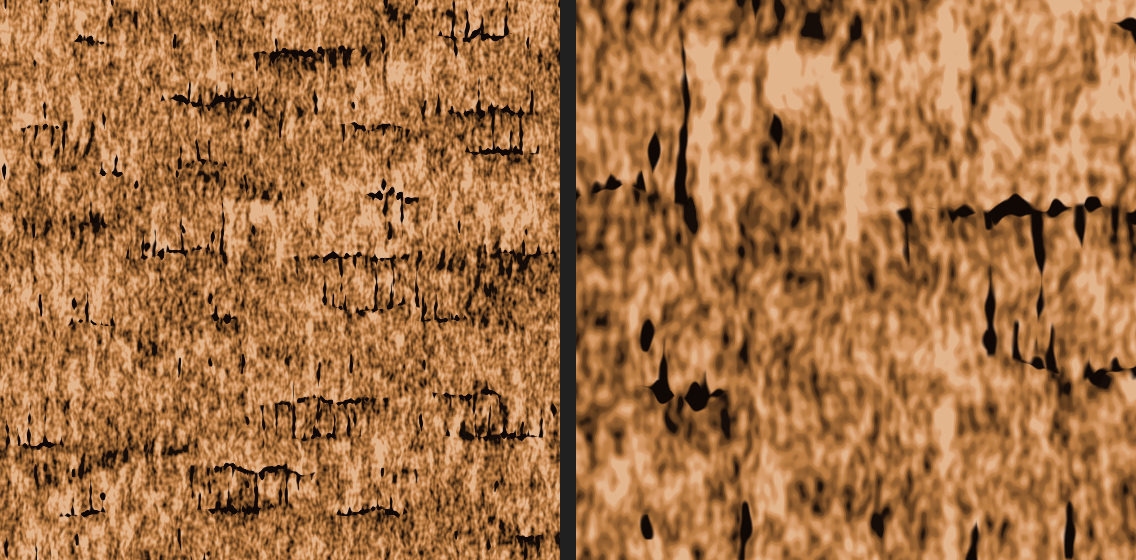
Left, the full canvas; right, a detail of the centre.
This texture is drawn by a Shadertoy shader. Its source:

```glsl
// Weathered orange-brown bark: streaky upright grain broken by ragged dark cracks.

vec2 hash2(vec2 p) {
    vec3 q = fract(p.xyx * vec3(0.1031, 0.1030, 0.0973));
    q += dot(q, q.yzx + 33.33);
    return fract((q.xx + q.yz) * q.zy);
}

float slopeAt(vec2 corner, vec2 offset) {
    float angle = 6.2832 * hash2(corner + 211.0).x;
    return dot(vec2(cos(angle), sin(angle)), offset);
}

// Gradient noise scaled to a standard deviation near one
float noise(vec2 p) {
    vec2 i = floor(p), f = fract(p);
    vec2 u = f * f * f * (f * (f * 6.0 - 15.0) + 10.0);
    vec2 e = vec2(1.0, 0.0);
    float low = mix(slopeAt(i, f), slopeAt(i + e, f - e), u.x);
    float high = mix(slopeAt(i + e.yx, f - e.yx), slopeAt(i + 1.0, f - 1.0), u.x);
    return 4.6 * mix(low, high, u.y);
}

// Soft-edged coverage of a signed distance
float cover(float dist) {
    return smoothstep(0.0014, -0.0014, dist);
}

// Horizontal cracks with upright branches: x = darkness, y = change of tone nearby
vec2 barkCracks(vec2 p, float ragged, float wander) {
    vec2 cell = vec2(0.25, 0.125), result = vec2(0.0);
    vec2 home = floor(p / cell);
    for (int j = -1; j <= 1; j++)
    for (int i = -1; i <= 1; i++) {
        vec2 id = home + vec2(i, j);
        vec2 place = hash2(id + 17.0), kind = hash2(id + 57.0);
        if (kind.y < 0.15) continue;
        vec2 d = p - (id + 0.15 + 0.7 * place) * cell;
        d.y += 0.0035 * wander + (place.x - 0.6) * 0.12 * d.x;
        float halfLength = mix(0.03, 0.125, kind.x * kind.x);
        float along = abs(d.x) / halfLength;

        // Ragged main crack, thinning towards its ends
        float taper = 1.0 - smoothstep(0.4, 1.0, along);
        float thickness = taper * (0.0045 * kind.y + 0.0012 + 0.0032 * ragged) - 0.0015;
        float dark = cover(abs(d.y) - thickness);

        // Branches in jittered columns, mostly rising
        float column = floor(d.x / 0.024);
        vec2 h = hash2(vec2(column + 40.0, id.x * 13.0 + id.y * 7.0 + 90.0));
        float rise = d.y * (place.y < 0.3 ? -1.0 : 1.0);
        float height = 0.012 + 0.095 * h.y * h.y * h.y;
        float inside = step(abs(column + 0.5) * 0.024, halfLength);
        float side = (fract(d.x / 0.024) - 0.5 - 0.4 * (h.x - 0.5)) * 0.024;
        float width = 0.0042 * (1.0 - rise / height) + 0.0009 * ragged - 0.0006;
        float branch = cover(abs(side + 0.0012 * wander) - width);
        branch *= smoothstep(-0.003, 0.001, rise) * smoothstep(height, height * 0.8, rise);
        dark = max(dark, branch * inside);

        // Pale plate above the crack, shaded hollow below it
        float above = 1.0 * exp(-abs(d.y) / 0.055);
        float below = -1.2 * exp(-abs(d.y) / 0.022);
        float tint = mix(below, above, smoothstep(-0.005, 0.007, d.y));
        result.y += tint * smoothstep(1.35, 0.5, along) * (0.4 + 0.6 * kind.y);
        result.x = max(result.x, dark);
    }
    return result;
}

// Lone upright splits, one at most in each cell
float uprightSplits(vec2 p, float ragged, float wander) {
    vec2 cell = vec2(0.062, 0.11);
    p.x += 0.0015 * wander;
    vec2 id = floor(p / cell);
    vec2 place = hash2(id + 301.0), kind = hash2(id + 402.0);
    vec2 d = (fract(p / cell) - 0.3 - 0.4 * place) * cell;
    d.x += 0.08 * (place.y - 0.5) * d.y;
    float reach = mix(0.008, 0.032, kind.x * kind.x);
    float width = 0.003 * (1.0 - pow(abs(d.y) / reach, 2.0)) + 0.001 * ragged;
    return cover(abs(d.x) - width) * step(0.55, kind.y) * smoothstep(reach, reach * 0.8, abs(d.y));
}

vec3 barkColour(float tone) {
    vec3 c = mix(vec3(0.09, 0.05, 0.03), vec3(0.40, 0.25, 0.12), smoothstep(-2.4, -1.3, tone));
    c = mix(c, vec3(0.59, 0.38, 0.19), smoothstep(-1.3, -0.5, tone));
    c = mix(c, vec3(0.74, 0.49, 0.26), smoothstep(-0.5, 0.22, tone));
    c = mix(c, vec3(0.84, 0.60, 0.40), smoothstep(0.22, 0.95, tone));
    return mix(c, vec3(0.89, 0.71, 0.55), smoothstep(0.95, 1.75, tone));
}

void mainImage(out vec4 fragColor, in vec2 fragCoord) {
    vec2 p = fragCoord / iResolution.y + 3.0;
    float wander = noise(p * vec2(23.0, 19.0));
    float ragged = noise(p * vec2(95.0, 65.0));
    vec2 q = p + vec2(0.0015 * wander, 0.0);

    // Grain: broad plates, long streaks, short fibres and grit
    float plates = noise(p * vec2(3.7, 7.3) + 0.25 * wander);
    float pale = smoothstep(-0.3, 1.2, plates);
    float tone = 0.38 * plates + 0.08;
    tone += mix(0.22, 0.65, pale) * noise(q * vec2(57.0, 12.0));
    tone += 0.55 * noise(q * vec2(127.0, 47.0));
    tone += 0.42 * noise(q * vec2(193.0, 117.0));

    // Sooty hatching in scattered level bands
    float soot = smoothstep(0.7, 1.7, noise(p * vec2(5.3, 14.0) + 31.0));
    tone -= soot * (0.35 + 1.3 * max(0.0, noise(q * vec2(78.0, 24.0) + 9.0)));

    vec2 cracks = barkCracks(p, ragged, wander);
    float dark = max(cracks.x, uprightSplits(p, ragged, wander));
    vec3 colour = mix(barkColour(tone + cracks.y), vec3(0.06, 0.03, 0.02), dark);
    fragColor = vec4(colour, 1.0);
}
```
